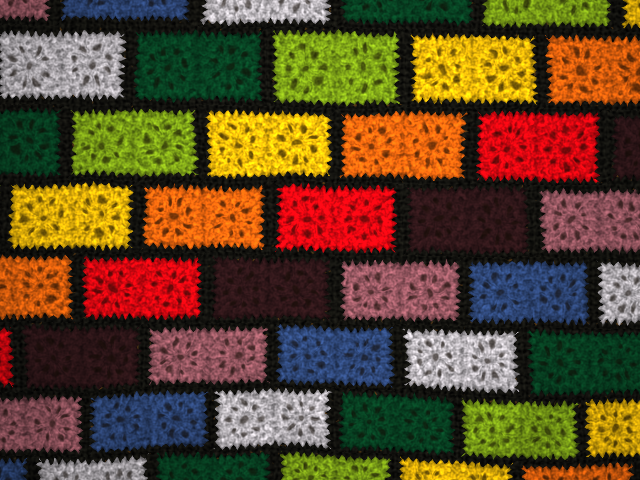
Reproduce this pattern procedurally as a Shadertoy shader.

```glsl
// A crocheted blanket: staggered rows of two-square bricks in nine yarn colours on black.
// Rows shrink gently downwards; colours step along each row and shift between rows.
// Polar rounds, yarn strands and gradient noise make the stitches and the open holes.

const float TAU = 6.28319;

const vec3 YARN[9] = vec3[9](
    vec3(0.62, 0.36, 0.40),  // mauve
    vec3(0.19, 0.29, 0.49),  // blue
    vec3(0.79, 0.77, 0.79),  // white
    vec3(0.03, 0.27, 0.14),  // green
    vec3(0.52, 0.67, 0.10),  // lime
    vec3(1.00, 0.78, 0.04),  // yellow
    vec3(0.97, 0.42, 0.06),  // orange
    vec3(0.92, 0.03, 0.07),  // red
    vec3(0.19, 0.09, 0.10)); // brown

vec2 hash2(vec2 p) {
    vec3 h = fract(p.xyx * vec3(0.1031, 0.1030, 0.0973));
    h += dot(h, h.yzx + 33.33);
    return fract((h.xx + h.yz) * h.zy);
}

float gradientDot(vec2 cell, vec2 offset) {
    float angle = TAU * hash2(cell).x;
    return dot(vec2(cos(angle), sin(angle)), offset);
}

float gradientNoise(vec2 p) {
    vec2 i = floor(p), f = fract(p);
    vec2 u = f * f * f * (f * (f * 6.0 - 15.0) + 10.0);
    vec2 e = vec2(1.0, 0.0);
    return 1.4 * mix(
        mix(gradientDot(i, f), gradientDot(i + e, f - e), u.x),
        mix(gradientDot(i + e.yx, f - e.yx), gradientDot(i + 1.0, f - 1.0), u.x), u.y);
}

// Dark gap between stitches: one in the middle of a square, eight in a ring around it.
float stitchHoles(vec2 s, float turn) {
    float radius = length(s);
    float sector = TAU / 8.0;
    float angle = mod(atan(s.y, s.x) + turn, sector) - 0.5 * sector;
    vec2 ring = radius * vec2(cos(angle), sin(angle)) - vec2(0.56, 0.0);
    float d = min(radius - 0.10, length(ring * vec2(0.75, 1.15)) - 0.075);
    return 1.0 - smoothstep(-0.03, 0.07, d);
}

// Brightness of the strands that fan out from the middle of a square.
float strandShade(vec2 s, vec2 p, float knots) {
    float radius = length(s);
    float fan = sin(atan(s.y, s.x) * 16.0 + 4.0 * knots);
    float rounds = cos(TAU * 2.6 * radius + 2.0 * knots);
    float fuzz = gradientNoise(p * 34.0);
    return 0.95 + 0.10 * fan * smoothstep(0.1, 0.5, radius)
        + 0.07 * rounds + 0.24 * knots + 0.20 * fuzz;
}

void mainImage(out vec4 fragColor, in vec2 fragCoord) {
    float pixel = 5.76 / iResolution.y;
    vec2 p = vec2(fragCoord.x, iResolution.y - fragCoord.y) * pixel;
    vec2 view = p;

    // Slack cloth: a slight tilt and waves that grow towards the bottom.
    float slack = smoothstep(3.3, 5.2, p.y);
    p.y -= 0.01 * (p.x - 3.84) + 0.06 * slack * cos(p.x - 0.2);
    p += 0.035 * vec2(gradientNoise(view * 1.3), gradientNoise(view * 1.3 + 40.0));
    p += 0.012 * vec2(gradientNoise(view * 7.0), gradientNoise(view * 7.0 + 20.0));

    // Rows sit at y = -0.14 + 0.975 r - 0.0175 r^2, solved here for r.
    float rowPosition = (0.975 - sqrt(max(0.9506 - 0.07 * (p.y + 0.14), 0.0))) / 0.035;
    float row = floor(rowPosition + 0.5);
    vec2 pitch = vec2(1.68 - 0.032 * row, 0.975 - 0.035 * row);
    float stagger = mod(row, 2.0) < 0.5 ? 0.5 : 0.0;
    float column = (p.x - 0.67 - 0.062 * row) / pitch.x - stagger;
    float brick = floor(column + 0.5);
    vec2 q = vec2(column - brick, rowPosition - row) * pitch;
    vec2 seed = hash2(vec2(brick + 17.0, row + 5.0));

    // Brick outline with a zigzag of stitch tips.
    vec2 halfSize = pitch * vec2(0.445, 0.415) + 0.03 * (seed - 0.5);
    vec2 edge = abs(q) - halfSize;
    float along = edge.x > edge.y ? q.y : q.x;
    float teeth = abs(fract(along * 10.5 + seed.x) - 0.5) - 0.25;
    float outline = max(edge.x, edge.y) + 0.11 * teeth + 0.025 * gradientNoise(view * 15.0);
    float cover = 1.0 - smoothstep(-0.7 * pixel, 0.9 * pixel, outline);

    // Two granny squares side by side in each brick.
    float knots = gradientNoise(view * 17.0);
    vec2 s = vec2(abs(q.x) / halfSize.x * 2.0 - 1.0, q.y / halfSize.y);
    s += 0.13 * vec2(gradientNoise(view * 6.0 + 9.0), gradientNoise(view * 6.0 + 70.0));
    float holes = stitchHoles(s, 0.4 * seed.y);
    float seam = 1.0 - 0.14 * exp(-pow(q.x / 0.025, 2.0));
    int yarnIndex = int(mod(floor(1.0 + 1.5 * row) + brick, 9.0));
    vec3 yarn = YARN[yarnIndex] * strandShade(s, view, knots) * seam;
    yarn *= 1.0 - 0.3 * smoothstep(-0.05, 0.0, outline);
    yarn = mix(yarn, yarn * 0.3 + vec3(0.05, 0.03, 0.01), 0.8 * holes);

    // Black joining stitches: posts across the gap with a ridge along it.
    float posts = sin(along * 72.0 + 2.5 * knots);
    float ridge = sin(max(edge.x, edge.y) * 90.0 + 1.5 * knots);
    float weave = 0.9 + 0.3 * posts + 0.2 * ridge + 0.6 * gradientNoise(view * 26.0);
    vec3 joining = vec3(0.075, 0.073, 0.058) * max(weave, 0.15);

    // Warm light showing through a few gaps near the corners and edges.
    float glint = smoothstep(0.52, 0.75, gradientNoise(view * 13.0 + 90.0));
    glint *= 1.0 - smoothstep(0.02, 0.06, abs(outline));
    joining = mix(joining, vec3(0.42, 0.27, 0.09), 0.7 * glint);

    vec3 color = mix(joining, yarn, cover);
    vec2 fromLight = view - vec2(4.1, 2.4);
    color *= 1.06 - 0.013 * dot(fromLight, fromLight) + 0.10 * slack * gradientNoise(view * 1.6);
    fragColor = vec4(clamp(color, 0.0, 1.0), 1.0);
}
```
